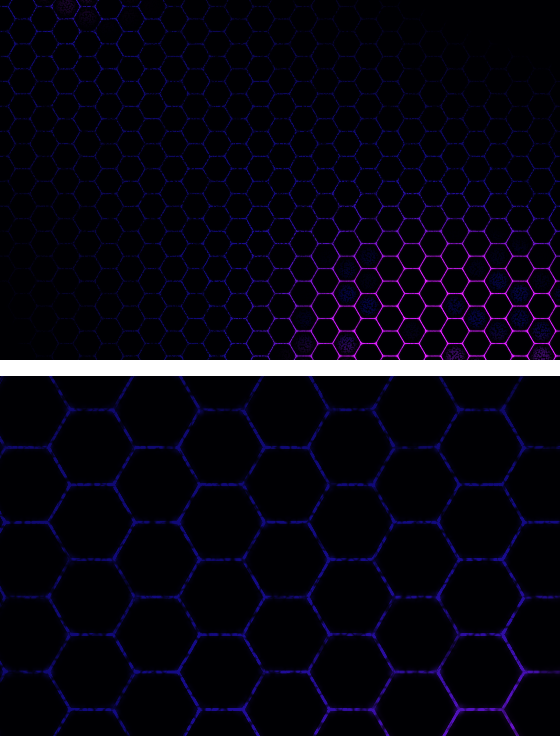
Top, the full canvas; bottom, a detail of the centre.
A Shadertoy shader for this pattern:

```glsl
// Dark honeycomb of thin, worn neon outlines with small glowing nodes.
// A hexagonal lattice gives edge and node distances; soft light pools set
// brightness and hue, and cellular noise breaks the lines into dots and gaps.

const float SIDE = 0.02574;                  // hexagon side, canvas width = 1
const vec2  ORIGIN = vec2(0.0404, 0.0561);   // one cell centre, from top left
const float HALF_WIDTH = 0.0008;
const float HALO_WIDTH = 0.0024;
const float NODE_RADIUS = 0.0027;
const float GRAIN_SCALE = 290.0;
const float GAP_SCALE = 120.0;
const vec3  BASE = vec3(0.0, 0.0, 0.012);
const vec3  BLUE = vec3(0.12, 0.07, 0.88);
const vec3  MAGENTA = vec3(0.84, 0.11, 1.0);
const float H = 0.8660254;                   // apothem of a unit hexagon

float hash(vec2 p) {
    vec3 q = fract(vec3(p.xyx) * 0.1031);
    q += dot(q, q.yzx + 33.33);
    return fract((q.x + q.y) * q.z);
}

// Distance to the nearest jittered point
float cellular(vec2 p) {
    vec2 cell = floor(p);
    float nearest = 2.0;
    for (int y = -1; y <= 1; y++)
    for (int x = -1; x <= 1; x++) {
        vec2 c = cell + vec2(x, y);
        vec2 point = c + vec2(hash(c), hash(c + 57.3));
        nearest = min(nearest, length(p - point));
    }
    return nearest;
}

// Offset from the centre of the nearest flat-topped hexagon
vec2 hexLocal(vec2 p) {
    vec2 period = SIDE * vec2(3.0, 2.0 * H);
    vec2 a = mod(p + 0.5 * period, period) - 0.5 * period;
    vec2 b = mod(p, period) - 0.5 * period;
    return dot(a, a) < dot(b, b) ? a : b;
}

float pool(vec2 uv, vec2 centre, vec2 radius) {
    vec2 d = (uv - centre) / radius;
    return exp(-dot(d, d));
}

// Light: strong lower right, weak upper left, a faint diagonal band between
float lightField(vec2 uv) {
    float across = (uv.x - uv.y) / 0.5;
    float light = 0.24 * exp(-across * across)
                + pool(uv, vec2(0.83, 1.0), vec2(0.41, 0.40))
                + 0.24 * pool(uv, vec2(0.14, 0.0), vec2(0.12, 0.13));
    return clamp(light - 0.03, 0.0, 1.0);
}

void mainImage(out vec4 fragColor, in vec2 fragCoord) {
    vec2 uv = fragCoord / iResolution.xy;
    uv.y = 1.0 - uv.y;
    vec2 p = uv * vec2(1.0, iResolution.y / iResolution.x) - ORIGIN;
    float px = 1.0 / iResolution.x;

    // Lattice: nearest edge and nearest corner
    vec2 q = hexLocal(p);
    vec2 centre = p - q;
    vec2 a = abs(q);
    vec2 side = vec2(q.x < 0.0 ? -1.0 : 1.0, q.y < 0.0 ? -1.0 : 1.0);
    float slanted = dot(a, vec2(H, 0.5));
    bool flatEdge = a.y > slanted;
    float edgeDist = H * SIDE - max(a.y, slanted);
    vec2 middle = centre + side * SIDE * (flatEdge ? vec2(0.0, H) : vec2(0.75, 0.5 * H));
    vec2 cornerA = SIDE * vec2(1.0, 0.0);
    vec2 cornerB = SIDE * vec2(0.5, H);
    vec2 corner = length(a - cornerA) < length(a - cornerB) ? cornerA : cornerB;
    float nodeDist = length(a - corner);

    // Variation shared by the cells on both sides
    float edgeRnd = hash(round(middle / (SIDE * vec2(0.75, 0.5 * H))) + 101.0);
    float nodeRnd = hash(round((centre + side * corner) / (SIDE * vec2(0.5, H))) + 211.0);
    float cellRnd = hash(round(centre / (SIDE * vec2(1.5, H))) + 307.0);

    float light = lightField(uv);
    float hot = smoothstep(0.28, 0.90, light);
    vec3 neon = mix(BLUE, MAGENTA, hot) * pow(light, 0.58);

    // Worn lines: dots and longer gaps, strongest where the light is dim
    float speck = cellular((p + 1.0) * GRAIN_SCALE);
    float gap = cellular((p + 3.0) * GAP_SCALE);
    float dots = 0.25 + 1.2 * (1.0 - smoothstep(0.25, 0.80, speck));
    dots *= 1.0 - 0.6 * smoothstep(0.45, 0.80, gap);
    float solid = smoothstep(0.35, 0.75, light);
    float grain = mix(dots, 1.0, 0.8 * solid);
    float wear = mix(0.55 + 0.6 * edgeRnd, 1.0, 0.7 * solid) * grain;
    wear *= flatEdge ? 0.80 : (side.x * side.y > 0.0 ? 0.82 : 1.0);
    float line = 1.0 - smoothstep(HALF_WIDTH - 0.5 * px, HALF_WIDTH + 0.6 * px, edgeDist);
    float halo = exp(-edgeDist * edgeDist / (HALO_WIDTH * HALO_WIDTH));
    float node = exp(-nodeDist * nodeDist / (NODE_RADIUS * NODE_RADIUS));
    float glow = line * wear + 0.12 * halo * grain
               + node * (0.22 + 0.45 * nodeRnd) * mix(grain, 1.0, 0.5);

    // Faint speckled dust inside a few of the brightest cells
    float dust = smoothstep(0.50, 0.85, cellRnd) * smoothstep(0.55, 0.85, light);
    dust += 0.5 * step(0.4, cellRnd) * pool(uv, vec2(0.15, 0.0), vec2(0.07, 0.06));
    dust *= 1.0 - smoothstep(0.35, 0.85, length(q) / SIDE);
    dust *= 1.4 * (1.0 - smoothstep(0.15, 0.80, speck));
    float purple = smoothstep(0.90, 1.0, uv.y) + 1.0 - smoothstep(0.02, 0.12, uv.y);
    vec3 dustColor = mix(vec3(0.01, 0.01, 0.17), vec3(0.17, 0.03, 0.27), purple);

    vec3 color = BASE + neon * min(glow, 1.1) + dustColor * dust;
    fragColor = vec4(color, 1.0);
}
```
